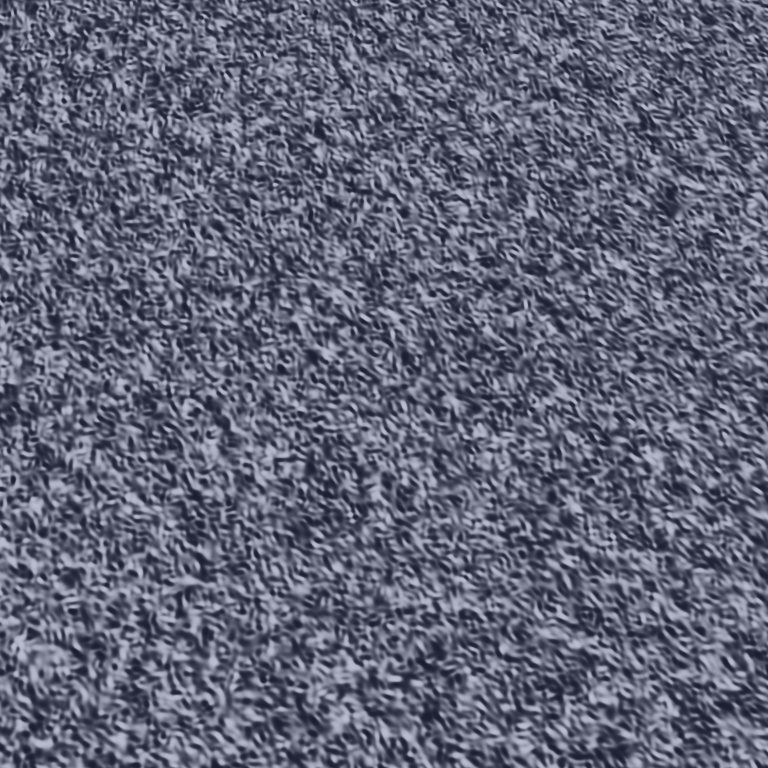
This texture is drawn by a Shadertoy shader. Its source:

```glsl
// A blue-grey cut-pile carpet receding gently towards the top.
// Short striped wavelets with random place, direction and width are summed
// into a unit-variance noise, which a tone curve turns into yarn colours.

const float CELL_BOTTOM = 0.0146;   // tuft cell size at the lower edge
const float CELL_TOP = 0.0096;      // tuft cell size at the upper edge
const int TUFTS_PER_CELL = 3;
const float LEAN = -0.7;            // mean strand direction, radians
const float LEAN_SPREAD = 1.25;     // largest deviation from the lean
const float COARSE_FREQ = 0.1;      // stripes per cell, widest strands
const float FINE_FREQ = 1.32;       // stripes per cell, thinnest strands
const float CLUMP_SCALE = 0.3;      // clump frequency relative to strands
const float CLUMP_SHARE = 0.3;      // strength of the clumps
const float CONTRAST_BOTTOM = 1.06;
const float CONTRAST_TOP = 0.94;
const float SOFT_LIMIT = 1.9;       // pile height where tones level off
const float SOFT_KNEE = 1.6;        // spread of the levelling curve
const vec3 TONE_CURVE = vec3(0.37, 0.168, 0.014); // constant, linear, square
const vec3 BLUE_TINT = vec3(0.0, 0.011, 0.082);
const float TAU = 6.2831853;

// Three random values in 0..1 from an integer cell and a seed
vec3 hash3(ivec2 cell, int seed) {
    uvec3 v = uvec3(ivec3(cell, seed)) * 1664525u + 1013904223u;
    v.x += v.y * v.z; v.y += v.z * v.x; v.z += v.x * v.y;
    v ^= v >> 16u;
    v.x += v.y * v.z; v.y += v.z * v.x; v.z += v.x * v.y;
    return vec3(v >> 8u) / 16777216.0;
}

// One tuft: a round window over stripes that run along its direction
float tuft(vec2 offset, vec3 shape, float spreadPick) {
    float window = max(0.0, 1.0 - dot(offset, offset));
    float angle = LEAN + (shape.x + spreadPick - 1.0) * LEAN_SPREAD;
    float across = dot(offset, vec2(-sin(angle), cos(angle)));
    float freq = mix(COARSE_FREQ, FINE_FREQ, shape.y);
    return window * window * window * cos(TAU * (freq * across + shape.z));
}

// Sum of scattered tufts, scaled to unit variance
float pileNoise(vec2 p, int seed) {
    ivec2 home = ivec2(floor(p));
    float sum = 0.0;
    for (int j = -1; j <= 1; j++)
    for (int i = -1; i <= 1; i++)
    for (int k = 0; k < TUFTS_PER_CELL; k++) {
        ivec2 cell = home + ivec2(i, j);
        int id = seed + 2 * k;
        vec3 place = hash3(cell, id);
        vec3 shape = hash3(cell, id + 1);
        sum += tuft(p - vec2(cell) - place.xy, shape, place.z);
    }
    return sum / sqrt(float(TUFTS_PER_CELL) * TAU / 28.0);
}

// Cells shrink with height; the logarithm keeps them evenly proportioned
vec2 carpetPlane(vec2 uv) {
    float size = mix(CELL_BOTTOM, CELL_TOP, uv.y);
    return vec2((uv.x - 0.5) / size, log(size) / (CELL_TOP - CELL_BOTTOM));
}

void mainImage(out vec4 fragColor, in vec2 fragCoord) {
    vec2 uv = fragCoord / iResolution.xy;
    vec2 p = carpetPlane(uv);

    // Strands plus faint clumps, kept at unit variance
    float strands = pileNoise(p, 11);
    float clumps = pileNoise(p * CLUMP_SCALE, 71);
    float pile = (strands + CLUMP_SHARE * clumps)
               / sqrt(1.0 + CLUMP_SHARE * CLUMP_SHARE);
    pile *= mix(CONTRAST_BOTTOM, CONTRAST_TOP, uv.y);

    // Level off the extremes so tips and gaps stay within the yarn tones
    pile = SOFT_LIMIT * tanh(pile / SOFT_KNEE);

    // Yarn tone, from dark gaps to pale tips
    float tone = dot(TONE_CURVE, vec3(1.0, pile, pile * pile));
    fragColor = vec4(vec3(tone) + BLUE_TINT, 1.0);
}
```
